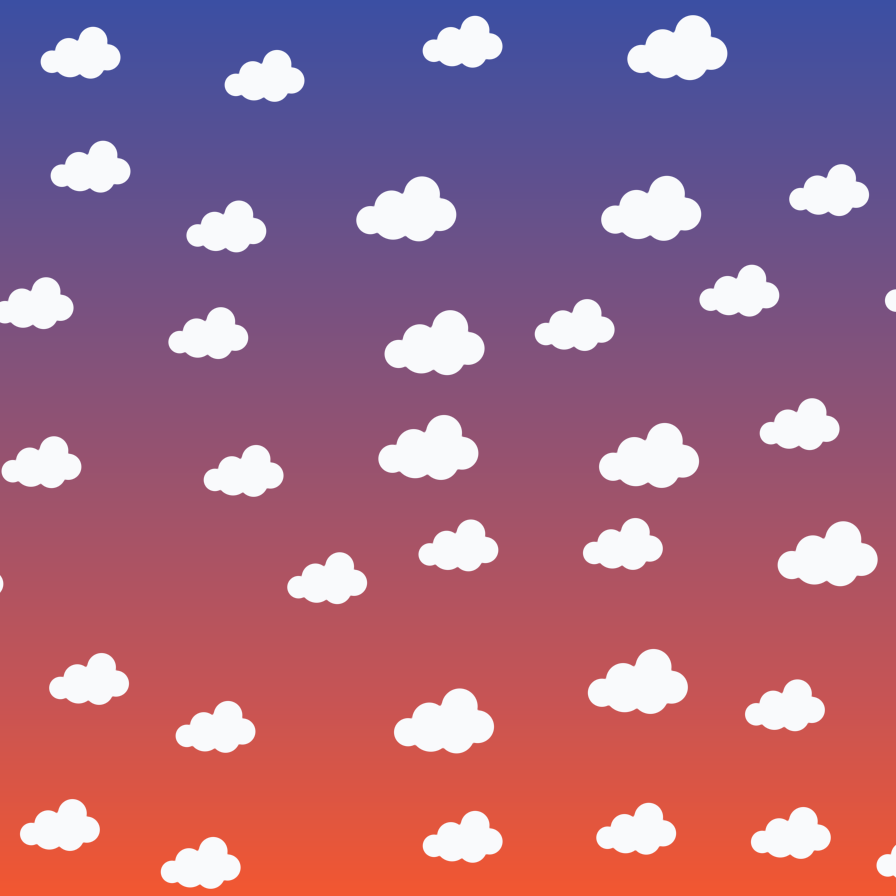
This pattern is drawn by a WebGL 1 fragment shader. Its source:

```glsl
precision highp float;
// Flat white clouds scattered over a dusk sky fading from blue to orange.

uniform vec2 u_resolution;

#define GRID vec2(5.0, 7.0)      // clouds across and up the canvas
#define SMALL_WIDTH 0.089        // cloud widths in canvas units
#define LARGE_WIDTH 0.1115
#define LARGE_SHARE 0.33         // part of the clouds that are large
#define EMPTY_SHARE 0.04         // part of the cells left without a cloud
#define ROW_SHIFT 0.5            // sideways offset range of rows, in cells
#define PUFF_BLEND 0.02          // softness of the creases between puffs
#define HORIZON_GLOW 0.22        // height where the orange sets in
#define SEED 17.0

const vec3 SKY_TOP = vec3(0.23, 0.31, 0.64);
const vec3 SKY_ROSE = vec3(0.78, 0.33, 0.33);
const vec3 SKY_BOTTOM = vec3(0.95, 0.34, 0.19);
const vec3 CLOUD_WHITE = vec3(0.975, 0.98, 0.99);

// Four random values per cell
vec4 hash4(vec2 p) {
  vec4 q = fract((p.xyxy + SEED) * vec4(0.1031, 0.1030, 0.0973, 0.1099));
  q += dot(q, q.wzxy + 33.33);
  return fract((q.xxyz + q.yzzw) * q.zywx);
}

float smoothUnion(float a, float b) {
  float h = max(PUFF_BLEND - abs(a - b), 0.0) / PUFF_BLEND;
  return min(a, b) - 0.25 * h * h * PUFF_BLEND;
}

float puff(vec2 p, float x, float y, float radius) {
  return length(p - vec2(x, y)) - radius;
}

// Signed distance to a cloud of width 1 centred on the origin
float cloudDistance(vec2 p) {
  float d = puff(p, -0.36, -0.113, 0.141);               // left end
  d = smoothUnion(d, puff(p, -0.148, 0.012, 0.172));     // shoulder
  d = smoothUnion(d, puff(p, 0.125, -0.02, 0.234));      // body
  d = smoothUnion(d, puff(p, 0.156, 0.145, 0.18));       // peak
  d = smoothUnion(d, puff(p, 0.336, -0.058, 0.164));     // right end
  d = smoothUnion(d, puff(p, -0.133, -0.105, 0.203));    // underside
  return smoothUnion(d, puff(p, 0.125, -0.145, 0.18));
}

vec3 skyColor(float height) {
  vec3 upper = mix(SKY_ROSE, SKY_TOP, (height - HORIZON_GLOW) / (1.0 - HORIZON_GLOW));
  vec3 lower = mix(SKY_BOTTOM, SKY_ROSE, height / HORIZON_GLOW);
  return height > HORIZON_GLOW ? upper : lower;
}

// Coverage by the one cloud that lives in the cell around uv
float cloudCover(vec2 uv, float pixel) {
  vec2 g = uv * GRID;
  float row = floor(g.y);
  g.x += ROW_SHIFT * (hash4(vec2(row, 71.0)).x - 0.5);
  vec2 cell = floor(g);
  vec4 rnd = hash4(cell);

  // Jitter the centre as far as the cloud still fits its cell
  float width = rnd.z < LARGE_SHARE ? LARGE_WIDTH : SMALL_WIDTH;
  vec2 room = max(1.0 / GRID - width * vec2(1.02, 0.67), 0.0);
  vec2 local = (g - cell - 0.5) / GRID - (rnd.xy - 0.5) * room;

  float d = cloudDistance(local / width) * width;
  return step(EMPTY_SHARE, rnd.w) * smoothstep(0.75 * pixel, -0.75 * pixel, d);
}

void main() {
  float pixel = 1.0 / u_resolution.y;
  vec2 uv = gl_FragCoord.xy * pixel;
  vec3 color = mix(skyColor(uv.y), CLOUD_WHITE, cloudCover(uv, pixel));
  gl_FragColor = vec4(color, 1.0);
}
```
